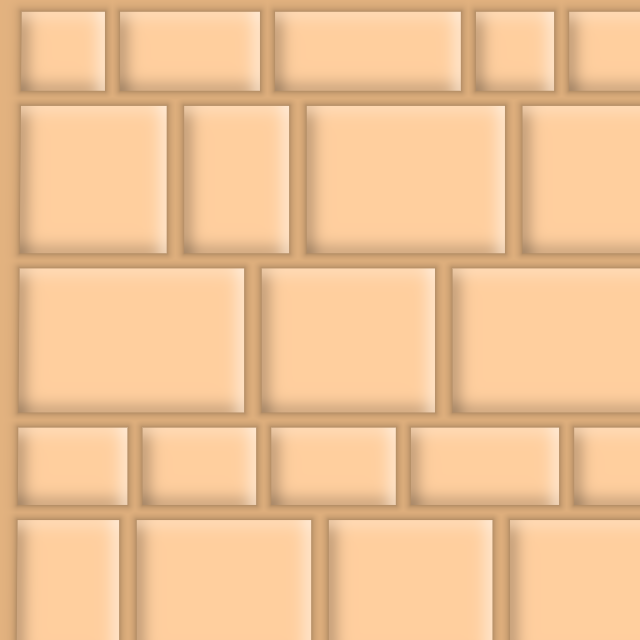
Reproduce this pattern procedurally as a Shadertoy shader.

```glsl
// Ashlar stone wall: courses of uneven blocks with bevelled edges and shaded joints.
// Each block is a box distance; the nearest one supplies the bevel and joint shadow.
// Positions are canvas fractions, measured from the top left.

#define FACE vec3(1.0, 0.81, 0.62)
#define MORTAR vec3(0.89, 0.70, 0.50)
#define GAP_LOW 0.0236
#define GAP_TALL 0.0274
#define GAP_ROW 0.0236
#define LEFT_START 0.0340
#define LEFT_SLANT 0.0080
#define BEVEL 0.0185
#define SHADOW_REACH 0.0065
#define SHADOW_DEPTH 0.22

const int ROWS = 5;
const int BLOCKS = 5;

// Centre lines of the bed joints
const float BEDS[6] = float[6](0.0065, 0.1536, 0.4076, 0.6563, 0.8008, 1.0495);

// Centre lines of the upright joints in each course; 1.2 lies off the canvas
const vec4 UPRIGHTS[5] = vec4[5](
    vec4(0.1758, 0.4180, 0.7318, 0.8776),
    vec4(0.2741, 0.4655, 0.8027, 1.2),
    vec4(0.3952, 0.6934, 1.2, 1.2),
    vec4(0.2109, 0.4121, 0.6302, 0.8854),
    vec4(0.1999, 0.5000, 0.7832, 1.2));

float boxDistance(vec2 p, vec2 low, vec2 high) {
    vec2 q = abs(p - 0.5 * (low + high)) - 0.5 * (high - low);
    return length(max(q, 0.0)) + min(max(q.x, q.y), 0.0);
}

float falloff(float d) {
    float t = max(d, 0.0) / BEVEL;
    return exp(-t * t);
}

// Light enters from the top right, shade gathers at the left and bottom
vec3 blockColor(vec2 p, vec2 low, vec2 high) {
    float left = falloff(p.x - low.x);
    float right = falloff(high.x - p.x);
    float top = falloff(p.y - low.y);
    float bottom = falloff(high.y - p.y);
    float light = 1.0 - (1.0 - 0.36 * right) * (1.0 - 0.20 * top);
    float shade = (1.0 - 0.20 * left * (1.0 - 0.6 * top))
                * (1.0 - 0.16 * bottom * (1.0 - 0.6 * right));
    return mix(FACE, vec3(1.0), light) * shade;
}

void mainImage(out vec4 fragColor, in vec2 fragCoord) {
    vec2 p = fragCoord / iResolution.xy;
    p.y = 1.0 - p.y;
    float pixel = 1.0 / min(iResolution.x, iResolution.y);

    // Find the nearest block
    float nearest = 10.0;
    vec2 low = vec2(0.0);
    vec2 high = vec2(1.0);
    for (int row = 0; row < ROWS; row++) {
        float top = BEDS[row] + 0.5 * GAP_ROW;
        float bottom = BEDS[row + 1] - 0.5 * GAP_ROW;
        float gap = bottom - top < 0.15 ? GAP_LOW : GAP_TALL;
        float left = LEFT_START - LEFT_SLANT * p.y;
        for (int i = 0; i < BLOCKS; i++) {
            float joint = i < 4 ? UPRIGHTS[row][i] : 1.3;
            vec2 a = vec2(left, top);
            vec2 b = vec2(joint - 0.5 * gap, bottom);
            float d = boxDistance(p, a, b);
            if (d < nearest) {
                nearest = d;
                low = a;
                high = b;
            }
            left = joint + 0.5 * gap;
        }
    }

    // Shade the joints, then lay the block over them
    float shadow = SHADOW_DEPTH * exp(-max(nearest, 0.0) / SHADOW_REACH);
    vec3 joints = MORTAR * (1.0 - shadow);
    float cover = 1.0 - smoothstep(-0.6 * pixel, 0.6 * pixel, nearest);
    fragColor = vec4(mix(joints, blockColor(p, low, high), cover), 1.0);
}
```
